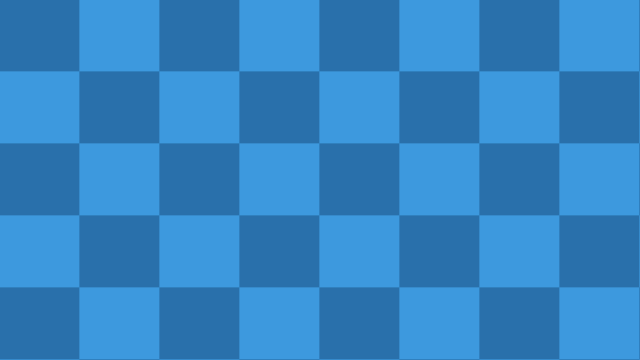
A Shadertoy shader for this pattern:

```glsl
// A two-tone blue checkerboard, eight cells across and five down.
// Each axis is a smoothed square wave of +1 and -1; the product of
// the two waves selects the dark or the light blue.

#define CELLS vec2(8.0, 5.0)
#define GRID_SHIFT vec2(-0.000977, 0.001736) // fraction of the canvas
#define EDGE_WIDTH 1.0                       // smoothing, in pixel footprints
#define DARK_BLUE vec3(0.16, 0.44, 0.67)
#define LIGHT_BLUE vec3(0.24, 0.60, 0.87)

// Alternates between +1 and -1 per cell, with a linear ramp at each edge.
vec2 squareWave(vec2 cell, vec2 rampWidth) {
    vec2 parity = 1.0 - 2.0 * mod(floor(cell), 2.0);
    vec2 edgeDistance = 0.5 - abs(fract(cell) - 0.5);
    return parity * clamp(2.0 * edgeDistance / rampWidth, 0.0, 1.0);
}

void mainImage(out vec4 fragColor, in vec2 fragCoord) {
    // Cell coordinates and the size of one pixel in them
    vec2 cell = (fragCoord / iResolution.xy - GRID_SHIFT) * CELLS;
    vec2 pixelSize = CELLS / iResolution.xy;

    // Checker sign: +1 is dark, -1 is light
    vec2 wave = squareWave(cell, EDGE_WIDTH * pixelSize);
    float darkness = 0.5 + 0.5 * wave.x * wave.y;

    fragColor = vec4(mix(LIGHT_BLUE, DARK_BLUE, darkness), 1.0);
}
```
